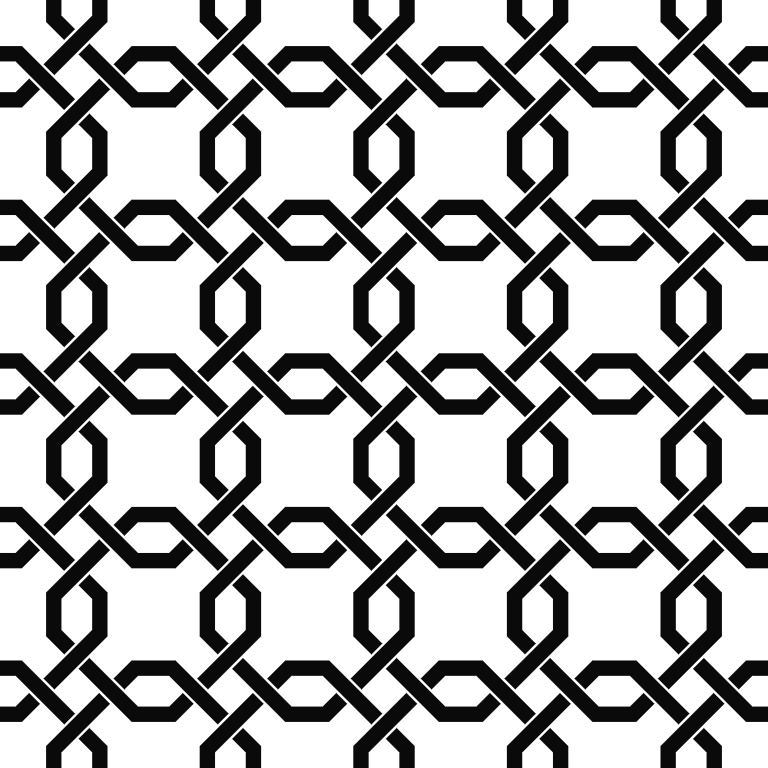
Write a three.js fragment shader that draws this pattern.

```glsl
// Interlaced lattice of black ribbons on white, five knots across and five down.
// Four bent ribbons pass each knot as a pinwheel; two families, rising and falling,
// weave over and under each other with a thin white gap beside every upper ribbon.

varying vec2 vUv;

const float REPEATS = 5.0;

// Lengths in units of one cell
const float RAIL_OFFSET = 0.15;      // straight parts, from the knot's axes
const float DIAGONAL_OFFSET = 0.228; // where a diagonal part crosses the axes
const float HALF_WIDTH = 0.05;
const float GAP = 0.016;

const vec3 PAPER = vec3(1.0);
const vec3 INK = vec3(0.04);

// Ribbon from the upper rail, down a rising diagonal, to the left rail (mitred bends)
float ribbon(vec2 p, float rail, float diagonal, float halfWidth) {
  float slant = (p.x - p.y + diagonal) * sqrt(0.5);
  float side = max(slant, max(p.x, -p.y) - rail);
  return abs(side) - halfWidth;
}

// A ribbon and its copy turned by half a turn
float ribbonPair(vec2 p, float rail, float diagonal, float halfWidth) {
  return min(ribbon(p, rail, diagonal, halfWidth),
             ribbon(-p, rail, diagonal, halfWidth));
}

// Joins two ribbons, cutting the lower one back beside the upper one
float weave(float over, float under, float gap) {
  return min(over, max(under, gap - over));
}

float knot(vec2 p) {
  float rising = ribbonPair(p, RAIL_OFFSET, DIAGONAL_OFFSET, HALF_WIDTH);
  float falling = ribbonPair(vec2(-p.x, p.y), RAIL_OFFSET, DIAGONAL_OFFSET, HALF_WIDTH);
  // Rising ribbons lie on top above and below the centre, falling ones beside it
  return abs(p.y) > abs(p.x) ? weave(rising, falling, GAP)
                             : weave(falling, rising, GAP);
}

// Coverage of a shape, smoothed over one pixel
float coverage(float dist, float pixel) {
  return clamp(0.5 - dist / pixel, 0.0, 1.0);
}

void main() {
  vec2 cell = fract(vUv * REPEATS) - 0.5;
  float pixel = fwidth(vUv.x) * REPEATS;
  float ink = coverage(knot(cell), pixel);
  gl_FragColor = vec4(mix(PAPER, INK, ink), 1.0);
}
```
